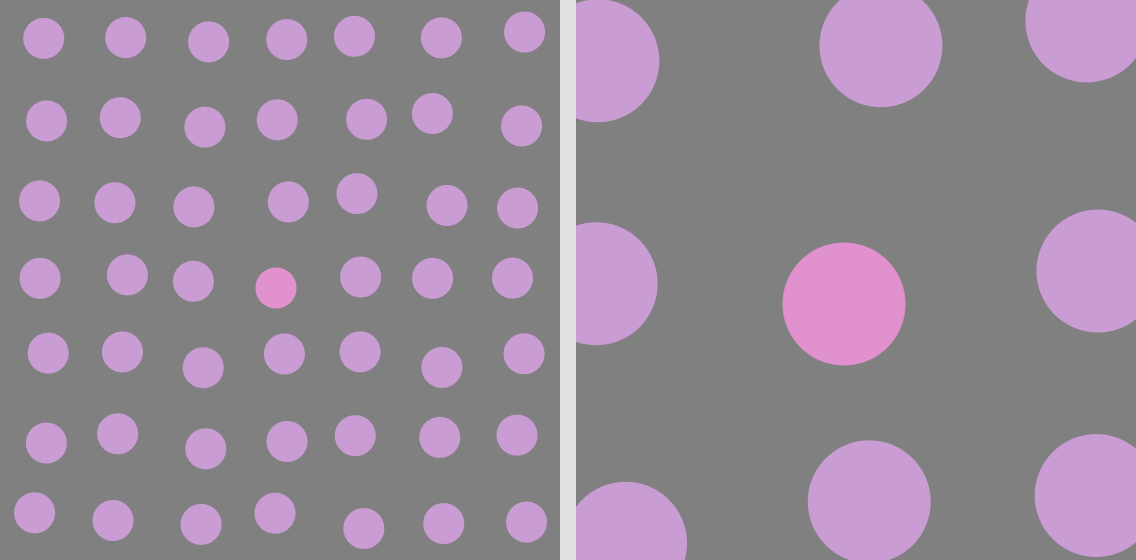
Left: the whole. Right: its middle third, enlarged.
Give the GLSL for this pattern, as a Shadertoy shader.

```glsl
const float REPEATS = 7.0;               // dots across and down
const float RADIUS = 0.256;              // in cell widths
const float JITTER = 0.11;               // largest offset from the cell centre, per axis
const vec2 ACCENT_CELL = vec2(3.0);      // the one dot with its own colour
const vec2 ACCENT_OFFSET = vec2(-0.05, -0.1);
const vec3 GROUND = vec3(0.502);
const vec3 LILAC = vec3(0.788, 0.612, 0.831);
const vec3 PINK = vec3(0.878, 0.569, 0.808);

// Two random values from 0 to 1 for each cell
vec2 hash22(vec2 p) {
    vec3 q = fract(p.xyx * vec3(0.1031, 0.1030, 0.0973));
    q += dot(q, q.yzx + 33.33);
    return fract((q.xx + q.yz) * q.zy);
}

void mainImage(out vec4 fragColor, in vec2 fragCoord) {
    // Grid of square cells, with wrapped indices so the edges join
    vec2 grid = fragCoord / iResolution.xy * REPEATS;
    vec2 cell = mod(floor(grid), REPEATS);
    vec2 local = fract(grid) - 0.5;
    bool isAccent = all(lessThan(abs(cell - ACCENT_CELL), vec2(0.5)));

    // Scattered centres; every dot stays inside its own cell
    vec2 scatter = (hash22(cell + 11.0) * 2.0 - 1.0) * JITTER;
    vec2 centre = isAccent ? ACCENT_OFFSET : scatter;

    // Disc with an edge one pixel wide
    float pixel = REPEATS / min(iResolution.x, iResolution.y);
    float edge = length(local - centre) - RADIUS;
    float coverage = clamp(0.5 - edge / pixel, 0.0, 1.0);

    vec3 dotColour = isAccent ? PINK : LILAC;
    fragColor = vec4(mix(GROUND, dotColour, coverage), 1.0);
}
```
